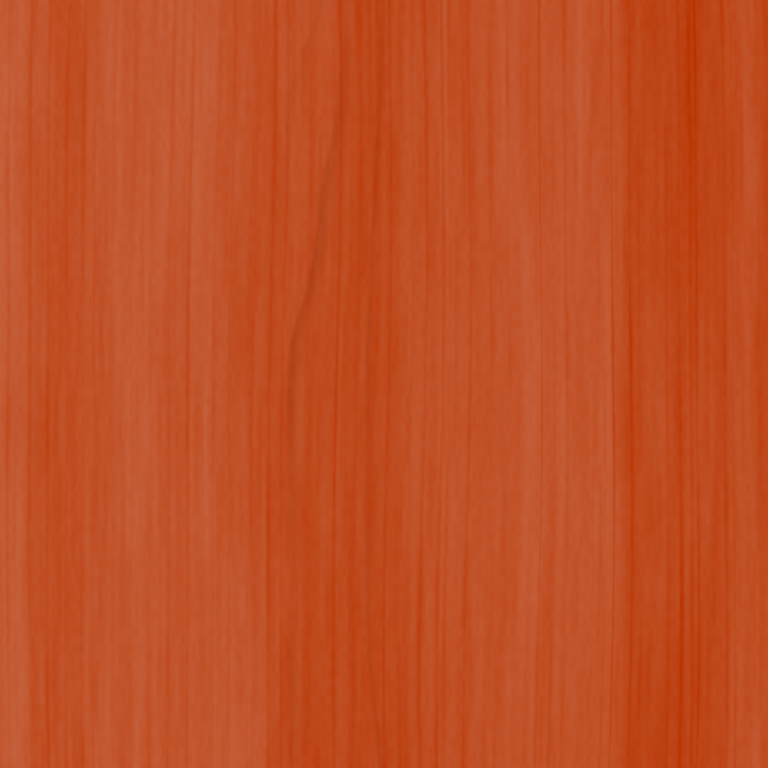
Write a WebGL 2 fragment shader that draws this texture.

```glsl
#version 300 es
precision highp float;
// Reddish cherry wood: soft vertical bands, fine grain lines and a dark bent vein.

uniform vec2 u_resolution;
out vec4 outColor;

const vec3 DARK_WOOD = vec3(0.735, 0.250, 0.065);
const vec3 LIGHT_WOOD = vec3(0.770, 0.377, 0.235);
const vec3 VEIN_TINT = vec3(0.84, 0.68, 0.40);
const float BASE_TONE = 0.47;
const float LINE_COUNT = 52.0;
const float LINE_WIDTH = 0.0021;
const float LINE_DEPTH = 0.50;
const float STREAK_DEPTH = 0.30;
const float FIBER_DEPTH = 0.30;
const float MOTTLE_DEPTH = 0.19;
const float VEIN_DEPTH = 0.55;

float hash(vec2 p) {
    vec3 q = fract(vec3(p.xyx) * 0.1031);
    q += dot(q, q.yzx + 33.33);
    return fract((q.x + q.y) * q.z);
}

float noise(vec2 p) {
    vec2 cell = floor(p);
    vec2 f = fract(p);
    f = f * f * (3.0 - 2.0 * f);
    float low = mix(hash(cell), hash(cell + vec2(1.0, 0.0)), f.x);
    float high = mix(hash(cell + vec2(0.0, 1.0)), hash(cell + 1.0), f.x);
    return mix(low, high, f.y);
}

float band(float x, float left, float right, float soft) {
    return smoothstep(left - soft, left + soft, x)
         * (1.0 - smoothstep(right - soft, right + soft, x));
}

float bump(float d, float width) {
    return exp(-d * d / (width * width));
}

// Crisp on the left side, fading slowly to the right.
float shadedEdge(float d, float crisp, float fade) {
    return bump(d, d < 0.0 ? crisp : fade);
}

// Layered sines bend the grain gently along its length.
float grainBend(vec2 p) {
    return 0.005 * sin(3.1 * p.y + 4.0 * p.x) + 0.0015 * sin(8.0 * p.y + 11.0 * p.x);
}

float veinPath(float y) {
    return 0.378 + 0.030 * smoothstep(0.52, 0.67, y) + 0.045 * smoothstep(0.60, 1.0, y)
         + 0.004 * (noise(vec2(4.0, y * 34.0)) - 0.5);
}

float broadTone(vec2 p, float vein) {
    float x = p.x;
    float tone = BASE_TONE;
    tone += 0.25 * band(x, -0.1, 0.035, 0.02);
    tone += 0.25 * band(x, 0.12, 0.285, 0.03);
    tone -= 0.26 * band(x, vein, 0.53, 0.05);
    tone += 0.22 * band(x, 0.63, 0.808, 0.03);
    tone -= 0.28 * band(x, 0.81, 0.94, 0.012);
    tone -= 0.25 * band(x, 0.99, 1.1, 0.008);
    return tone + 0.26 * (noise(p * vec2(9.0, 2.3) + 5.0) - 0.5);
}

// One jittered line per column, each fading in and out along its length.
float grainLines(vec2 p) {
    float column = floor(p.x * LINE_COUNT);
    float total = 0.0;
    for (int i = -1; i <= 1; i++) {
        float id = column + float(i);
        float center = (id + hash(vec2(id, 3.0))) / LINE_COUNT;
        float strength = mix(0.2, 1.0, pow(hash(vec2(id, 11.0)), 1.5));
        float presence = 0.35 + 0.65 * noise(vec2(id * 7.3, p.y * 5.0));
        float width = LINE_WIDTH * mix(0.7, 1.5, hash(vec2(id, 19.0)));
        total += strength * presence * bump(p.x - center, width);
    }
    return total;
}

float darkVeins(vec2 p, float vein) {
    float y = p.y;
    float patchy = 0.65 + 0.35 * noise(vec2(p.x * 150.0, y * 22.0));
    float presence = mix(0.32, 0.9, band(y, 0.42, 0.82, 0.16));
    float total = presence * shadedEdge(p.x - vein, 0.0035, 0.011);
    float second = 0.479 + 0.022 * smoothstep(0.45, 1.1, y)
                 + 0.018 * (1.0 - smoothstep(-0.05, 0.2, y));
    total += 0.5 * bump(p.x - second, 0.0035);
    float branch = mix(0.373, 0.418, smoothstep(0.84, 1.02, y));
    total += 0.32 * smoothstep(0.78, 0.9, y) * shadedEdge(p.x - branch, 0.003, 0.009);
    return total * patchy;
}

void main() {
    vec2 uv = gl_FragCoord.xy / u_resolution;
    vec2 grain = vec2(uv.x + grainBend(uv), uv.y);
    float vein = veinPath(uv.y);

    // Bands, streaks and fibres make up the tone of the wood.
    float tone = broadTone(vec2(mix(uv.x, grain.x, 0.4), uv.y), vein);
    tone += STREAK_DEPTH * (noise(grain * vec2(66.0, 2.2)) - 0.5);
    tone += FIBER_DEPTH * (noise(grain * vec2(170.0, 9.0) + 31.0) - 0.5);
    tone += MOTTLE_DEPTH * (noise(uv * vec2(230.0, 90.0) + 57.0) - 0.5);
    tone -= LINE_DEPTH * grainLines(grain);

    vec3 color = mix(DARK_WOOD, LIGHT_WOOD, clamp(tone, -0.4, 1.2));
    float veinShade = clamp(VEIN_DEPTH * darkVeins(uv, vein), 0.0, 1.0);
    outColor = vec4(color * mix(vec3(1.0), VEIN_TINT, veinShade), 1.0);
}
```
